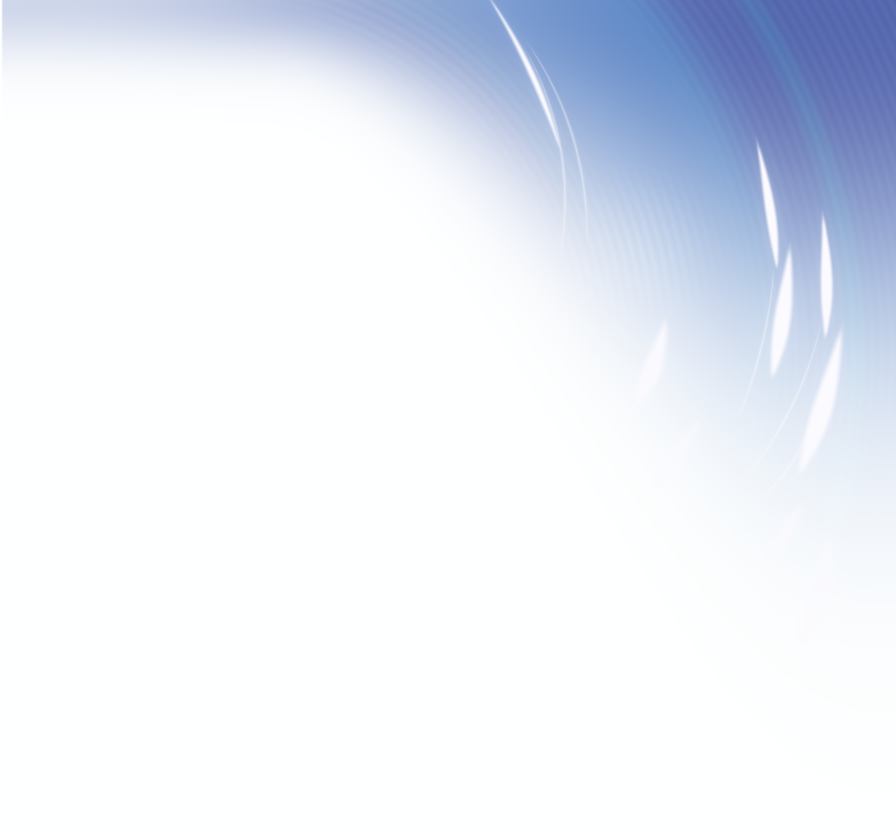
Reproduce this background procedurally as a WebGL 1 fragment shader.

```glsl
precision highp float;
uniform vec2 u_resolution;

const vec3 WHITE = vec3(0.996, 1.0, 1.0);
const vec3 GLINT = vec3(0.985, 0.98, 1.0);
// Absorbed light per unit of density
const vec3 AZURE = vec3(1.0, 0.76, 0.36);
const vec3 INDIGO = vec3(1.0, 0.90, 0.48);
const vec3 LAVENDER = vec3(1.0, 0.85, 0.44);
const vec3 TEAL_SHIFT = vec3(-0.02, 0.08, 0.03);
const vec2 ARC_CENTER = vec2(0.251, 0.575);

float bell(float x, float center, float width) {
    float d = (x - center) / width;
    return exp(-d * d);
}

float ripple(float radius, float cycles) {
    return sin(6.28318 * radius * cycles);
}

// Sky density: deeper and taller toward the right
float skyDensity(vec2 p) {
    float peak = 0.19 + 0.47 * smoothstep(0.05, 0.95, p.x);
    float depth = 0.066 + 0.325 * smoothstep(0.32, 1.05, p.x);
    return peak * bell(p.y, 1.0, depth);
}

// Curved stroke from a to b, bowed by bend, widest past its middle
float blade(vec2 p, vec2 a, vec2 b, float bend, float halfWidth, float soft) {
    vec2 chord = b - a;
    float len = length(chord);
    vec2 dir = chord / len;
    float t = dot(p - a, dir) / len;
    float arch = 4.0 * t * (1.0 - t);
    float offset = abs(dot(p - a, vec2(-dir.y, dir.x)) - bend * arch);
    float skewed = pow(clamp(t, 0.0, 1.0), 1.35);
    float taper = pow(4.0 * skewed * (1.0 - skewed), 1.3);
    float w = halfWidth * taper;
    float core = 1.0 - smoothstep(w - soft, w + soft, offset);
    float halo = 0.3 * taper * exp(-offset / (halfWidth * 1.2));
    return max(core * smoothstep(0.0, 0.3, taper), halo);
}

// Lay a highlight over a colour
vec3 shine(vec3 base, float amount) {
    return mix(base, GLINT, clamp(amount, 0.0, 1.0));
}

vec3 sky(vec2 p) {
    float radius = length(p - ARC_CENTER);
    float density = skyDensity(p);

    // Fine concentric ripples
    float outer = smoothstep(0.63, 0.68, radius);
    float inner = bell(radius, 0.45, 0.05) * smoothstep(0.25, 0.45, p.x);
    float fan = bell(length(p - vec2(0.77, 0.70)), 0.0, 0.07);
    float ridges = 0.018 * outer + 0.025 * inner + 0.06 * fan;
    density *= 1.0 + ridges * ripple(radius, 88.0) - 0.12 * fan;

    // Hue zones separated by arcs
    vec3 tint = mix(LAVENDER, AZURE, smoothstep(0.45, 0.55, radius));
    float upper = smoothstep(0.55, 0.88, p.y);
    tint = mix(tint, INDIGO, smoothstep(0.63, 0.73, radius) * upper);
    vec3 color = WHITE - density * tint;

    // Teal bands along the arcs
    float teal = bell(radius, 0.772, 0.014) + 0.4 * bell(radius, 0.66, 0.025);
    teal += 0.5 * bell(radius, 0.48, 0.025) * smoothstep(0.4, 0.5, p.x);
    return color + TEAL_SHIFT * teal * density;
}

vec3 addStrands(vec3 color, vec2 p) {
    float s = blade(p, vec2(0.614, 0.965), vec2(0.669, 0.686), 0.028, 0.0013, 0.002);
    s += blade(p, vec2(0.614, 0.972), vec2(0.702, 0.700), 0.026, 0.0013, 0.002);
    s += blade(p, vec2(0.927, 0.700), vec2(0.879, 0.491), 0.010, 0.0012, 0.002);
    s += blade(p, vec2(0.987, 0.637), vec2(0.886, 0.421), 0.016, 0.0012, 0.002);
    s += blade(p, vec2(0.976, 0.512), vec2(0.907, 0.400), 0.010, 0.0012, 0.002);
    return shine(color, 0.5 * s);
}

vec3 addBlades(vec3 color, vec2 p) {
    // Crisp upper blades
    float crisp = blade(p, vec2(0.570, 1.025), vec2(0.672, 0.815), 0.010, 0.0035, 0.003);
    crisp = max(crisp, blade(p, vec2(0.901, 0.849), vec2(0.930, 0.672), 0.004, 0.006, 0.003));
    crisp = max(crisp, blade(p, vec2(0.946, 0.725), vec2(0.922, 0.542), 0.004, 0.010, 0.004));
    crisp = max(crisp, blade(p, vec2(0.982, 0.763), vec2(0.987, 0.590), 0.004, 0.007, 0.003));
    crisp = max(crisp, blade(p, vec2(1.010, 0.630), vec2(0.953, 0.426), 0.007, 0.012, 0.005));
    // Diffuse lower blades
    float faint = blade(p, vec2(0.844, 0.509), vec2(0.774, 0.414), 0.004, 0.009, 0.007);
    faint = max(faint, blade(p, vec2(0.962, 0.407), vec2(0.909, 0.319), 0.004, 0.008, 0.007));
    faint = max(faint, blade(p, vec2(0.993, 0.372), vec2(0.955, 0.219), 0.006, 0.014, 0.009));
    float bright = blade(p, vec2(0.799, 0.632), vec2(0.757, 0.508), 0.006, 0.011, 0.006);
    return shine(shine(color, 0.6 * faint), max(crisp, 0.9 * bright));
}

void main() {
    vec2 p = gl_FragCoord.xy / u_resolution.y;
    vec3 color = addBlades(addStrands(sky(p), p), p);
    // Narrow white margin on the left
    color = mix(WHITE, color, smoothstep(0.001, 0.004, p.x));
    gl_FragColor = vec4(color, 1.0);
}
```
